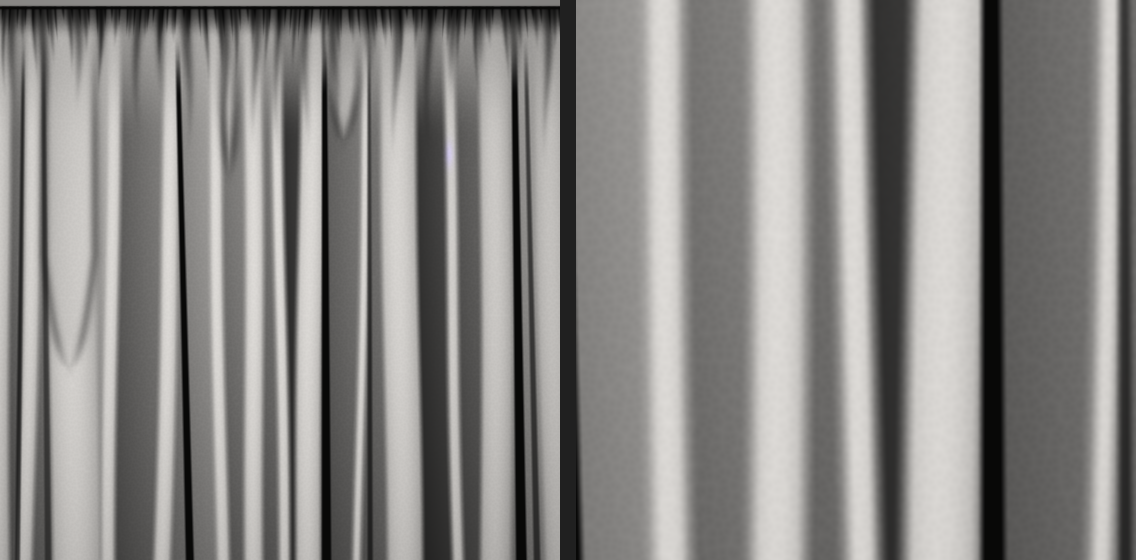
Left, the full canvas; right, a detail of the centre.
This texture is drawn by a WebGL 2 fragment shader. Its source:

```glsl
#version 300 es
precision highp float;
// Pale grey curtain hanging from a rail: a loop lays lit folds over shaded
// valleys from left to right, then dark gaps, U-shaped swags and the
// narrowing gathers under the rail are multiplied in, with a fine weave.
uniform vec2 u_resolution;
out vec4 fragColor;

const float RAIL_Y = 0.985;
const float LIT = 0.84;
const vec3 CLOTH_TINT = vec3(1.0, 0.988, 0.972);
const vec3 GLINT_TINT = vec3(0.02, 0.0, 0.14);

// Each fold: left edge, right edge, shade of the valley after it
const int FOLDS = 14;
const vec3 FOLD[FOLDS] = vec3[](
    vec3(-0.03, 0.018, 0.40), vec3(0.040, 0.070, 0.46), vec3(0.088, 0.174, 0.62),
    vec3(0.186, 0.212, 0.36), vec3(0.286, 0.317, 0.50), vec3(0.377, 0.401, 0.44),
    vec3(0.436, 0.470, 0.42), vec3(0.490, 0.511, 0.18), vec3(0.532, 0.578, 0.36),
    vec3(0.640, 0.656, 0.42), vec3(0.684, 0.748, 0.20), vec3(0.798, 0.819, 0.34),
    vec3(0.858, 0.914, 0.58), vec3(0.960, 1.020, 0.50));
// Sideways lean of each fold from top to bottom
const float LEAN[FOLDS] = float[](0.0, -0.020, 0.008, -0.010, -0.022, 0.016,
    0.004, 0.014, -0.010, -0.018, 0.012, 0.020, 0.002, 0.022);
// Each gap: position, half width, lean, depth
const int GAPS = 7;
const vec4 GAP[GAPS] = vec4[](
    vec4(0.037, 0.003, -0.012, 0.65), vec4(0.081, 0.004, 0.010, 0.45),
    vec4(0.327, 0.005, 0.024, 0.97), vec4(0.581, 0.006, 0.004, 0.98),
    vec4(0.660, 0.003, 0.002, 0.60), vec4(0.924, 0.007, 0.014, 0.98),
    vec4(0.948, 0.004, 0.022, 0.60));

float hash(vec2 p) {
    return fract(sin(dot(p, vec2(127.1, 311.7))) * 43758.5);
}

float bell(float d, float width) {
    return exp(-d * d / (width * width));
}

// Distance to the nearest of the scattered cell points
float cellular(vec2 p) {
    vec2 cell = floor(p);
    float nearest = 2.0;
    for (int j = -1; j <= 1; j++)
        for (int i = -1; i <= 1; i++) {
            vec2 c = cell + vec2(i, j);
            vec2 point = c + vec2(hash(c), hash(c + 57.0));
            nearest = min(nearest, distance(p, point));
        }
    return nearest;
}

// Lit folds and shaded valleys, each overlapping the one on its left
float foldShade(vec2 p) {
    float shade = 0.6;
    for (int i = 0; i < FOLDS; i++) {
        float sway = 0.002 * sin(p.y * 6.0 + float(i) * 2.3);
        float x = p.x - LEAN[i] * (0.5 - p.y) + sway;
        float u = (x - FOLD[i].x) / (FOLD[i].y - FOLD[i].x);
        float ridge = LIT - 0.14 * min(pow(abs(2.0 * u - 0.9), 2.0), 1.0);
        float rise = min(1.6 * max(x - FOLD[i].y, 0.0), 0.14);
        float valley = (FOLD[i].z + rise) * mix(0.78, 1.12, p.y);
        float turned = smoothstep(-0.007, 0.006, x - FOLD[i].y);
        float cover = smoothstep(-0.007, 0.007, x - FOLD[i].x);
        shade = mix(shade, mix(ridge, valley, turned), cover);
    }
    return shade;
}

// Narrow openings that widen towards the floor
float gapLight(vec2 p) {
    float light = 1.0;
    for (int i = 0; i < GAPS; i++) {
        float d = abs(p.x - GAP[i].x - GAP[i].z * (0.5 - p.y));
        float halfWidth = GAP[i].y * mix(1.2, 0.5, p.y);
        float dark = 1.0 - smoothstep(-0.002, 0.004, d - halfWidth);
        light *= 1.0 - GAP[i].w * dark * (1.0 - smoothstep(0.82, 0.95, p.y));
    }
    return light;
}

// Slack cloth: a bright tongue with a soft dark rim, rounded at its foot
float addSwag(float shade, vec2 p, vec2 foot, float halfWidth, float reach) {
    float h = p.y - foot.y;
    float d = abs(p.x - foot.x) - halfWidth * sqrt(clamp(h / reach, 0.0, 1.0));
    float fade = smoothstep(-0.03, 0.06, h) * (1.0 - smoothstep(0.86, 0.97, p.y));
    float inside = 1.0 - smoothstep(-0.014, 0.004, d);
    float tongue = 0.77 + 1.2 * (p.x - foot.x);
    return mix(shade, tongue, inside * fade * 0.8) * (1.0 - 0.32 * fade * bell(d, 0.009));
}

// Pinched creases of uneven length, tapering down from the rail
float gathers(vec2 p, float count, float reach, float depth) {
    float drop = RAIL_Y - p.y;
    float x = (p.x + 0.004 * sin(p.x * 23.0 + drop * 18.0)) * count;
    float id = floor(x);
    float offset = 0.36 * (hash(vec2(id, count)) - 0.5);
    float span = reach * (0.35 + 0.65 * hash(vec2(id, count + 9.0)));
    float fade = 1.0 - smoothstep(0.0, span, drop);
    return 1.0 - depth * fade * bell(fract(x) - 0.5 - offset, 0.09 + 0.09 * fade);
}

void main() {
    vec2 p = gl_FragCoord.xy / u_resolution;
    float drop = RAIL_Y - p.y;

    // Hanging cloth
    float shade = foldShade(p);
    shade = addSwag(shade, p, vec2(0.124, 0.345), 0.045, 0.20);
    shade = addSwag(shade, p, vec2(0.614, 0.750), 0.026, 0.10);
    shade = addSwag(shade, p, vec2(0.409, 0.690), 0.013, 0.12);
    shade = mix(shade, 0.69, 0.7 * (1.0 - smoothstep(0.03, 0.24, drop)));
    shade *= gapLight(p);

    // Gathered heading
    shade *= gathers(p, 19.0, 0.30, 0.55) * gathers(p, 37.0, 0.17, 0.60);
    shade *= gathers(p, 74.0, 0.07, 0.70);
    shade *= mix(0.38, 1.0, smoothstep(0.0, 0.055, drop));

    // Room light and weave
    vec2 q = p - vec2(0.40, 0.58);
    shade *= 1.03 - 0.36 * dot(q, q);
    shade += 0.025 * (cellular(p * 190.0) - 0.45) * smoothstep(0.1, 0.4, shade);

    // Rail with its dark lower edge
    float rail = smoothstep(-0.001, 0.002, p.y - 0.988);
    float slot = bell(p.y - 0.986, 0.003);
    shade = mix(shade, 0.57 - 0.1 * abs(p.x - 0.4), rail) * (1.0 - 0.9 * slot);

    float glint = bell(p.x - 0.802, 0.007) * bell(p.y - 0.725, 0.022);
    vec3 color = max(shade, 0.03) * CLOTH_TINT + GLINT_TINT * glint;
    fragColor = vec4(color, 1.0);
}
```
